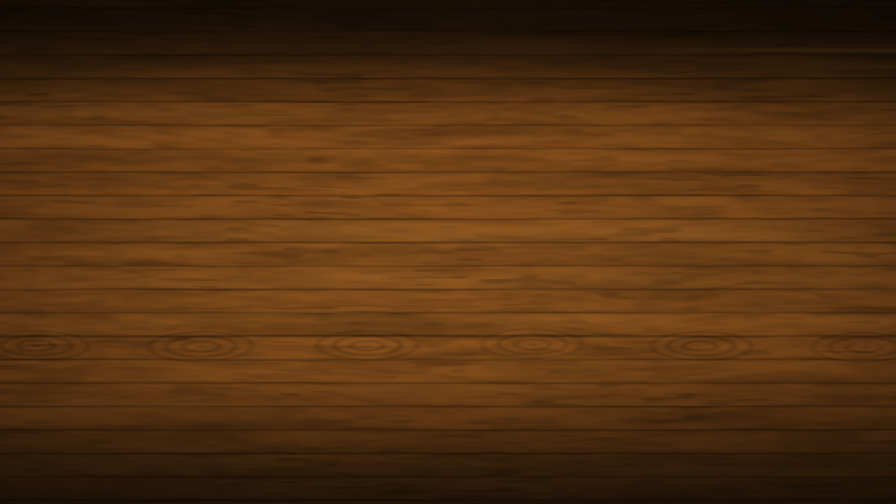
This texture is drawn by a WebGL 1 fragment shader. Its source:

```glsl
precision highp float;
// A dark varnished wood wall of narrow horizontal planks under a soft light.
// Stretched value noise makes the grain; seams and oval growth rings repeat,
// and a broad vignette shades the top, the bottom and the sides.

uniform vec2 u_resolution;

const vec3 SHADE_COLOR = vec3(0.30, 0.175, 0.055);
const vec3 WOOD_COLOR = vec3(0.475, 0.273, 0.094);
const vec3 HONEY_COLOR = vec3(0.60, 0.385, 0.155);
const float PLANK_HEIGHT = 0.0465;
const float SEAM_ORIGIN = 0.426;
const float SEAM_WIDTH = 0.0022;
const float SEAM_DEPTH = 0.34;
const float RING_ROW = 0.313;
const float RING_START = 0.04;
const float RING_PITCH = 0.185;
const float GRAIN_DEPTH = 0.30;
const float PORE_DEPTH = 0.20;
const float AMBIENT = 0.23;

float hash(vec2 p) {
  vec3 q = fract(vec3(p.xyx) * 0.1031);
  q += dot(q, q.yzx + 33.33);
  return fract((q.x + q.y) * q.z);
}

float noise(vec2 p) {
  vec2 cell = floor(p);
  vec2 f = fract(p);
  f = f * f * (3.0 - 2.0 * f);
  float low = mix(hash(cell), hash(cell + vec2(1.0, 0.0)), f.x);
  float high = mix(hash(cell + vec2(0.0, 1.0)), hash(cell + vec2(1.0)), f.x);
  return mix(low, high, f.y);
}

// Layers of streaks, each finer and shorter than the last.
float streaks(vec2 p) {
  float sum = 0.0;
  float weight = 0.36;
  vec2 scale = vec2(2.5, 34.0);
  for (int i = 0; i < 4; i++) {
    sum += weight * (noise(p * scale + float(i) * 17.3) - 0.5);
    scale *= vec2(2.3, 1.75);
    weight *= 0.82;
  }
  return sum;
}

float band(float v, float center, float width) {
  float d = (v - center) / width;
  return exp(-d * d);
}

// Dark joints between planks, fading in and out along their length.
float seams(vec2 p, float pixel) {
  float rowPos = (p.y - SEAM_ORIGIN) / PLANK_HEIGHT + 0.5;
  float id = floor(rowPos);
  float d = abs(fract(rowPos) - 0.5) * PLANK_HEIGHT;
  float line = 1.0 - smoothstep(0.0, SEAM_WIDTH + pixel, d);
  float halo = exp(-d / 0.005) * 0.22;
  float fade = mix(0.35, 1.0, noise(vec2(p.x * 5.0, id * 7.1)));
  return (line + halo) * fade * mix(0.6, 1.0, hash(vec2(id, 4.0)));
}

// Oval growth rings spaced along one plank.
float rings(vec2 p, float warp) {
  float s = (p.x - RING_START) / RING_PITCH + 0.5;
  float id = floor(s);
  float x = (fract(s) - 0.5) * RING_PITCH;
  float y = p.y - RING_ROW - 0.006 * (hash(vec2(id, 9.0)) - 0.5);
  float r = length(vec2(x / 0.075, y / 0.038)) + 0.14 * warp;
  float wave = 0.5 + 0.5 * cos(r * 25.0);
  return wave * wave * (1.0 - smoothstep(0.65, 1.05, r))
    * mix(0.35, 1.0, hash(vec2(id, 2.0)));
}

// Broad lighting: strong falloff above and below, gentle at the sides.
float lighting(vec2 uv) {
  float top = 1.0 - smoothstep(0.72, 0.97, uv.y);
  float bottom = smoothstep(-0.06, 0.33, uv.y);
  float side = uv.x * 2.0 - 1.0;
  float sides = 1.0 - 0.23 * side * side;
  float corner = 0.16 * smoothstep(0.45, 1.0, uv.x) * smoothstep(0.65, 0.9, uv.y);
  return (AMBIENT + (1.0 - AMBIENT) * top * bottom) * sides * (1.0 - corner);
}

void main() {
  vec2 uv = gl_FragCoord.xy / u_resolution;
  float aspect = u_resolution.x / u_resolution.y;
  float pixel = 1.0 / u_resolution.y;

  // Grain bends gently along each plank
  float warp = noise(uv * vec2(7.0, 14.0)) - 0.5;
  float plank = floor((uv.y - SEAM_ORIGIN) / PLANK_HEIGHT);
  vec2 grainPos = vec2(uv.x * aspect + 3.7 * hash(vec2(plank, 1.0)), uv.y + 0.014 * warp);
  float grain = streaks(grainPos);
  float pores = smoothstep(0.62, 0.92, noise(grainPos * vec2(14.0, 150.0) + 40.0));
  pores *= noise(uv * vec2(9.0, 32.0) + 5.0);

  // Honey bands near the middle and the paler upper left board
  vec2 fromCenter = (uv - vec2(0.5, 0.48)) / vec2(0.40, 0.27);
  float glow = exp(-dot(fromCenter, fromCenter));
  float honey = glow * (0.20 + 0.34 * band(uv.y, 0.535, 0.018)
    + 0.26 * band(uv.y, 0.445, 0.014) + 0.18 * band(uv.y, 0.365, 0.012));
  honey += 0.20 * band(uv.y, 0.775, 0.012) * (1.0 - smoothstep(0.1, 0.55, uv.x));
  honey += 0.12 * band(uv.y, 0.50, 0.04) * smoothstep(0.75, 1.0, uv.x);

  // Wood tone
  float tone = 0.5 + grain * 0.9 + 0.16 * (hash(vec2(plank, 6.0)) - 0.5);
  vec3 color = mix(SHADE_COLOR, WOOD_COLOR, clamp(tone * 0.7 + 0.55, 0.0, 1.0));
  color = mix(color, HONEY_COLOR, clamp(honey + 0.18 * grain, 0.0, 1.0));
  color *= 1.0 + GRAIN_DEPTH * grain;
  color *= 1.0 - PORE_DEPTH * pores;
  color *= 1.0 - 0.15 * rings(uv, warp);
  color *= 1.0 - SEAM_DEPTH * seams(uv + vec2(0.0, 0.0015 * warp), pixel);
  color *= lighting(uv);

  // Faint sheen on the dark upper right board
  float sheen = band(uv.y, 0.902 - 0.012 * (uv.x - 0.8), 0.004) * smoothstep(0.68, 0.9, uv.x);
  color += vec3(0.055, 0.042, 0.018) * sheen;
  gl_FragColor = vec4(color, 1.0);
}
```
